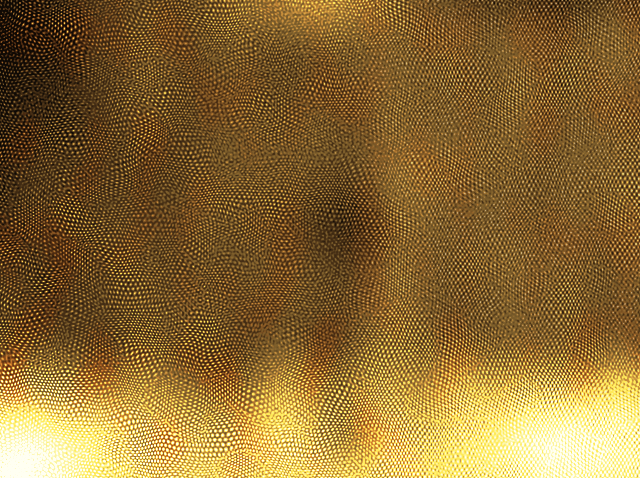
Write a Shadertoy shader that draws this texture.

```glsl
// Hammered gold mesh: two fine dot lattices, bent by gradient noise, trade
// places in patches over broad pools of light that swell along the bottom.
// Light and lattice add up to one tone, which a gold colour ramp then paints.

const float DOT_SPACING   = 0.0083;  // in canvas heights
const float WARP_SCALE    = 13.0;
const float WARP_AMOUNT   = 0.020;
const float LATTICE_TURN  = 0.45;    // angle between the two lattices
const float DOT_CONTRAST  = 0.27;
const float SPARK         = 0.16;
const float GRAIN_AMOUNT  = 0.19;
const float BASE_TONE     = 0.335;
const float GLOW_HEIGHT   = 0.32;
const float GLOW_STRENGTH = 0.42;

const vec3 SHADOW = vec3(0.06, 0.04, 0.02);
const vec3 BROWN  = vec3(0.27, 0.18, 0.08);
const vec3 BRONZE = vec3(0.49, 0.37, 0.17);
const vec3 GOLD   = vec3(0.79, 0.57, 0.24);
const vec3 YELLOW = vec3(1.00, 0.92, 0.35);
const vec3 CREAM  = vec3(0.99, 0.96, 0.64);
const vec3 WHITE  = vec3(1.00, 1.00, 0.95);
const vec3 RUST   = vec3(1.12, 0.78, 0.55);  // tint multiplier
const vec3 SILVER = vec3(0.74, 0.72, 0.64);

vec2 randomGradient(vec2 cell) {
    vec3 h = fract(cell.xyx * vec3(0.1031, 0.1030, 0.0973));
    h += dot(h, h.yzx + 33.33);
    float angle = 6.28318 * fract((h.x + h.y) * h.z);
    return vec2(cos(angle), sin(angle));
}

// Gradient noise, roughly -0.7 to 0.7
float noise(vec2 p) {
    vec2 i = floor(p), f = fract(p);
    vec2 u = f * f * f * (f * (f * 6.0 - 15.0) + 10.0);
    vec2 e = vec2(0.0, 1.0);
    float a = dot(randomGradient(i), f);
    float b = dot(randomGradient(i + e.yx), f - e.yx);
    float c = dot(randomGradient(i + e.xy), f - e.xy);
    float d = dot(randomGradient(i + e.yy), f - e.yy);
    return mix(mix(a, b, u.x), mix(c, d, u.x), u.y);
}

// Soft elliptical pool of light, 1 at its centre
float pool(vec2 uv, vec2 centre, vec2 radius) {
    vec2 d = (uv - centre) / radius;
    return exp(-dot(d, d));
}

// Three crossed waves make dots; a weak first wave leaves diagonal rows
float dotLattice(vec2 p, float turn, float firstWave) {
    float k = 6.28318 / (DOT_SPACING * 0.866);
    float sum = 0.0;
    for (int i = 0; i < 3; i++) {
        float angle = 1.5708 + turn + float(i) * 2.0944;
        float weight = i == 0 ? firstWave : 1.0;
        sum += weight * cos(k * dot(p, vec2(cos(angle), sin(angle))));
    }
    return sum / (2.0 + firstWave);
}

// Broad lighting over the canvas
float lightTone(vec2 uv, vec2 p, float streak) {
    float rise = uv.y + 0.10 * noise(p * vec2(6.0, 3.0) + 7.0);
    float tone = BASE_TONE + 0.06 * streak + 0.05 * noise(p * 5.0 + 31.0);
    tone += GLOW_STRENGTH * (1.0 - smoothstep(0.0, GLOW_HEIGHT, rise));
    tone += 0.50 * pool(uv, vec2(0.02, 0.02), vec2(0.12, 0.15));
    tone += 0.32 * pool(uv, vec2(0.90, 0.08), vec2(0.14, 0.13));
    tone += 0.24 * pool(uv, vec2(0.50, 1.00), vec2(0.13, 0.08));
    tone += 0.07 * pool(uv, vec2(0.63, 0.55), vec2(0.05, 0.40));
    tone += 0.04 * smoothstep(0.45, 0.75, uv.x);
    tone -= 0.08 * pool(uv, vec2(0.54, 0.53), vec2(0.10, 0.08));
    tone -= 0.16 * pool(uv, vec2(0.55, 0.08), vec2(0.05, 0.07));
    tone -= 0.28 * pool(uv, vec2(0.00, 1.00), vec2(0.13, 0.30));
    tone -= 0.11 * pool(uv, vec2(0.00, 0.60), vec2(0.20, 0.32));
    tone -= 0.13 * pool(uv, vec2(0.85, 1.02), vec2(0.25, 0.07));
    return tone;
}

vec3 goldRamp(float t) {
    vec3 c = mix(SHADOW, BROWN, smoothstep(0.00, 0.20, t));
    c = mix(c, BRONZE, smoothstep(0.20, 0.40, t));
    c = mix(c, GOLD,   smoothstep(0.40, 0.60, t));
    c = mix(c, YELLOW, smoothstep(0.58, 0.74, t));
    c = mix(c, CREAM,  smoothstep(0.78, 0.94, t));
    return mix(c, WHITE, smoothstep(0.94, 1.12, t));
}

void mainImage(out vec4 fragColor, in vec2 fragCoord) {
    vec2 uv = fragCoord / iResolution.xy;
    vec2 p = fragCoord / iResolution.y;
    float right = smoothstep(0.45, 0.70, uv.x);

    // Bent lattices swap in patches and beat against each other between them
    vec2 q = p * WARP_SCALE;
    vec2 warp = vec2(noise(q), noise(q + 53.0)) * WARP_AMOUNT * mix(1.0, 0.65, right);
    float firstWave = mix(1.0, 0.25, right);
    float level = dotLattice(p + warp, 0.0, firstWave);
    float turned = dotLattice(p - warp.yx, LATTICE_TURN, firstWave);
    float dots = mix(level, turned, smoothstep(-0.1, 0.35, noise(p * 9.0 + 23.0)));

    // Dots fade where pixels are too coarse to hold them
    dots *= 1.0 - smoothstep(0.4, 0.7, 1.0 / (iResolution.y * DOT_SPACING));

    // Light, with mesh relief strongest in the lower glow and at the left
    float streak = noise(p * vec2(9.0, 2.2) + 17.0);
    float low = 1.0 - smoothstep(0.05, 0.42, uv.y);
    float left = 1.0 - smoothstep(0.0, 0.40, uv.x);
    float patches = clamp(0.9 + 0.9 * noise(p * 8.0 + 71.0), 0.45, 1.4);
    float relief = DOT_CONTRAST * patches * (1.0 + 0.7 * low + 0.2 * left);
    float grain = noise(p / DOT_SPACING * 1.4 + 5.0);
    float spark = SPARK * left * max(dots, 0.0) * max(dots, 0.0);
    float tone = lightTone(uv, p, streak) + relief * dots + spark + GRAIN_AMOUNT * grain;

    // Colour, rusty gaps and silvery glints
    vec3 color = goldRamp(tone);
    float rust = smoothstep(-0.1, 0.45, noise(p * vec2(11.0, 7.0) + 91.0) + 0.5 * grain);
    rust *= (0.3 + 0.6 * low + 0.3 * left) * (1.0 - smoothstep(0.4, 0.8, tone));
    color *= mix(vec3(1.0), RUST, rust);
    float glint = smoothstep(0.35, 0.9, dots) * smoothstep(0.0, 0.4, grain + 0.1);
    color = mix(color, SILVER, 0.6 * glint * right * (1.0 - low));
    fragColor = vec4(clamp(color, 0.0, 1.0), 1.0);
}
```
